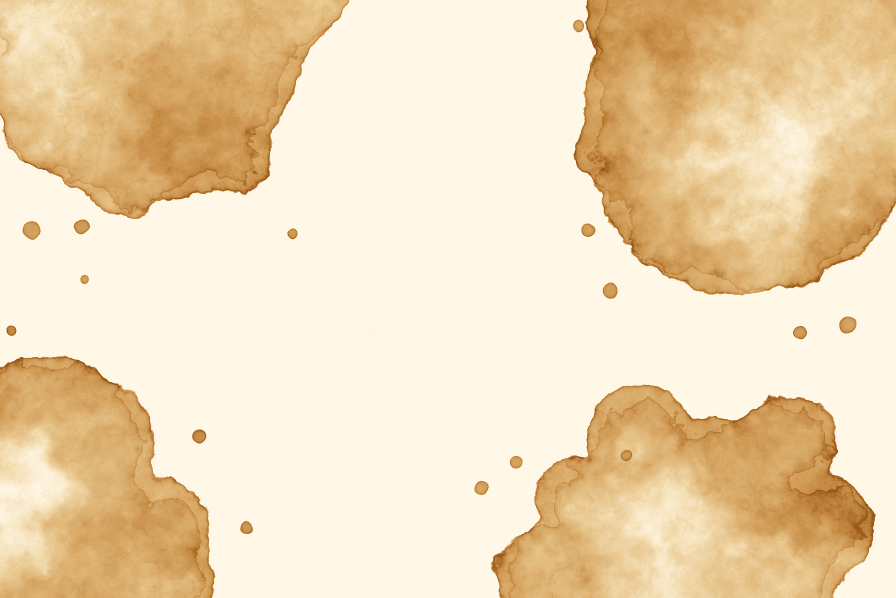
This background is drawn by a Shadertoy shader. Its source:

```glsl
// Four tea-brown watercolour stains with scattered droplets on cream paper.

// Lengths are in hundredths of the canvas height.
const vec3 PAPER = vec3(1.0, 0.97, 0.905);
const vec3 INK[5] = vec3[5](
    vec3(0.96, 0.88, 0.72), vec3(0.90, 0.76, 0.53), vec3(0.84, 0.65, 0.39),
    vec3(0.76, 0.53, 0.25), vec3(0.60, 0.35, 0.10));
const float BLEND = 1.6;        // softness where lobes join
const float WOBBLE = 3.2;       // broad outline distortion
const float FRAY = 1.5;         // fine outline distortion
const float WASH = 0.51;        // average pigment density
const float BLOTCH = 0.55;      // cloudiness of the pigment
const float GRAIN = 0.05;

// Droplets: centre and radius
const vec3 DROPS[15] = vec3[15](
    vec3(5.3, 61.5, 1.5), vec3(13.7, 62.1, 1.25), vec3(14.1, 53.3, 0.7),
    vec3(49.0, 60.9, 0.85), vec3(1.9, 44.7, 0.85), vec3(33.4, 27.1, 1.15),
    vec3(41.2, 11.7, 1.05), vec3(80.5, 18.4, 1.15), vec3(86.3, 22.7, 1.05),
    vec3(96.8, 95.7, 1.0), vec3(98.4, 61.5, 1.15), vec3(102.1, 51.4, 1.3),
    vec3(133.8, 44.3, 1.1), vec3(141.8, 45.7, 1.45), vec3(104.7, 23.8, 1.0));

float hash(vec2 p) {
    vec3 q = fract(p.xyx * 0.1031);
    q += dot(q, q.yzx + 33.33);
    return fract((q.x + q.y) * q.z);
}

float noise(vec2 p) {
    vec2 i = floor(p), f = fract(p);
    f = f * f * (3.0 - 2.0 * f);
    return mix(mix(hash(i), hash(i + vec2(1, 0)), f.x),
               mix(hash(i + vec2(0, 1)), hash(i + vec2(1, 1)), f.x), f.y);
}

float fbm(vec2 p) {
    float sum = 0.0, amp = 0.5;
    for (int i = 0; i < 5; i++) {
        sum += amp * noise(p);
        p = mat2(1.6, 1.2, -1.2, 1.6) * p + 17.3;
        amp *= 0.5;
    }
    return sum / 0.97;
}

// Joins a round lobe softly to the shape at distance d.
float lobe(float d, vec2 p, float x, float y, float r) {
    float c = length(p - vec2(x, y)) - r;
    float h = max(BLEND - abs(d - c), 0.0);
    return min(d, c) - h * h / (4.0 * BLEND);
}

float stains(vec2 p) {
    float d = 1e3;
    // Upper left
    d = lobe(d, p, 23.0, 93.8, 27.7);
    d = lobe(d, p, 42.0, 103.9, 16.2);
    d = lobe(d, p, 38.1, 74.6, 7.2);
    d = lobe(d, p, 20.5, 70.7, 6.4);
    // Upper right
    d = lobe(d, p, 125.0, 78.5, 27.7);
    d = lobe(d, p, 115.2, 98.0, 16.6);
    d = lobe(d, p, 144.5, 98.0, 27.3);
    d = lobe(d, p, 101.6, 75.0, 5.5);
    // Lower left
    d = lobe(d, p, 8.8, 22.9, 17.2);
    d = lobe(d, p, 15.6, 2.3, 20.3);
    d = lobe(d, p, 28.3, 13.5, 6.6);
    d = lobe(d, p, 0.0, 12.0, 19.0);
    // Lower right
    d = lobe(d, p, 107.4, 26.2, 9.0);
    d = lobe(d, p, 131.3, 25.8, 8.2);
    d = lobe(d, p, 117.2, 6.3, 23.8);
    d = lobe(d, p, 97.1, 16.0, 7.4);
    d = lobe(d, p, 91.8, 3.3, 9.0);
    return lobe(d, p, 136.7, 12.1, 9.4);
}

float pool(vec2 p, float x, float y, float r) {
    vec2 v = (p - vec2(x, y)) / r;
    return exp(-dot(v, v));
}

vec3 pigment(float tone) {
    float t = clamp(tone, 0.0, 1.0) * 5.0 - 1.0;
    if (t < 0.0) return mix(PAPER, INK[0], t + 1.0);
    int i = min(int(t), 3);
    return mix(INK[i], INK[i + 1], t - float(i));
}

void mainImage(out vec4 fragColor, in vec2 fragCoord) {
    float px = 100.0 / iResolution.y;
    vec2 p = fragCoord * px;
    vec2 warp = vec2(fbm(p * 0.16), fbm(p * 0.16 + 50.0)) - 0.5;
    float fray = fbm(p * 0.5 + 9.0) - 0.5;
    float d = stains(p + warp * WOBBLE) + fray * FRAY;

    // Cloudy wash with pale and dark pools
    vec2 flow = p + warp * 18.0;
    float tone = WASH + BLOTCH * (fbm(flow * 0.07 + 4.0) - 0.5) + 0.2 * fray;
    tone -= 0.34 * (pool(flow, 9.0, 92.0, 14.0) + pool(flow, 133.0, 75.0, 15.0)
                  + pool(flow, 5.0, 17.0, 12.0) + pool(flow, 112.0, 2.0, 14.0));
    tone += 0.17 * (pool(flow, 30.0, 77.0, 12.0) + pool(flow, 111.0, 92.0, 9.0)
                  + pool(flow, 136.0, 14.0, 9.0) + pool(flow, 27.0, 8.0, 8.0));

    // Outer rim, inner tide mark and faint veins
    tone += 0.13 * exp(min(d, 0.0) / 2.5) + 0.28 * exp(-abs(d + 0.2) / 0.25);
    float tide = d + 1.6 + 10.0 * (fbm(p * 0.12 + 30.0) - 0.5) + fray;
    tone += smoothstep(px, -px, tide) * 0.0;
    tone += clamp(0.5 - tide / px, 0.0, 1.0) * (0.12 * exp(min(tide, 0.0) / 2.0)
          + 0.16 * exp(-abs(tide) / 0.3));
    tone += 0.07 * exp(-abs(fbm(flow * 0.09 + 70.0) - 0.5) * 90.0);
    tone += GRAIN * (noise(p * 3.5) - 0.5);

    vec3 color = PAPER + 0.008 * (noise(p * 2.0) - 0.5);
    color = mix(color, pigment(tone), clamp(0.5 - d / px, 0.0, 1.0));

    // Droplets with dried edges
    for (int i = 0; i < DROPS.length(); i++) {
        vec3 drop = DROPS[i];
        float e = length(p - drop.xy) - drop.z + 0.3 * (noise(p * 0.9) - 0.5);
        float density = 0.6 + 0.14 * hash(drop.xy) + 0.2 * fray
                      + 0.25 * exp(-abs(e + 0.1) / 0.18);
        color = mix(color, pigment(density), clamp(0.5 - e / px, 0.0, 1.0));
    }
    fragColor = vec4(color, 1.0);
}
```
